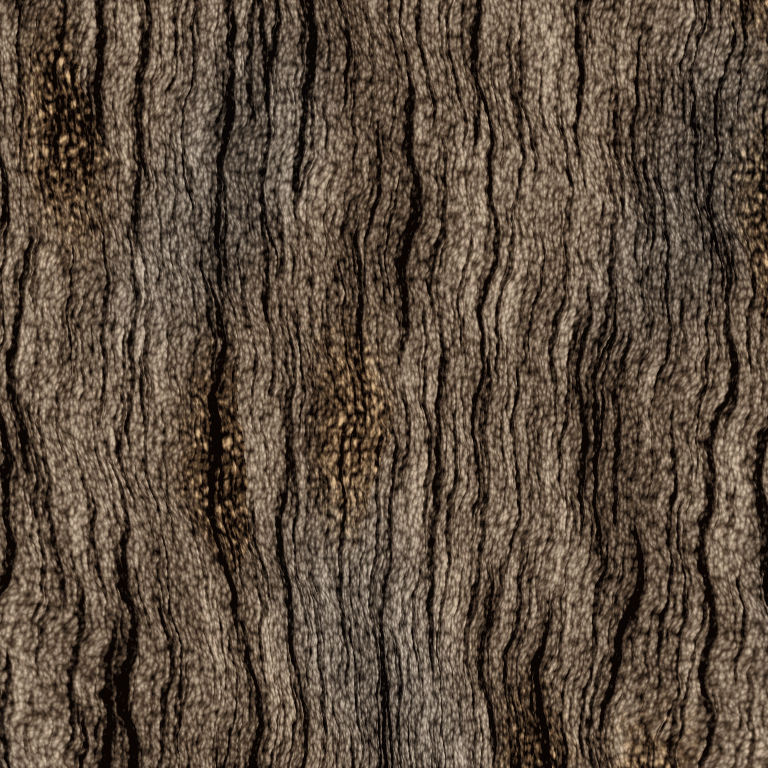
Write a WebGL 2 fragment shader that draws this texture.

```glsl
#version 300 es
precision highp float;
// Weathered tree bark: vertical fibres, tapered cracks and crumbling patches.

uniform vec2 u_resolution;
out vec4 fragColor;

vec2 hash2(vec2 p) {
  return fract(sin(vec2(dot(p, vec2(127.1, 311.7)), dot(p, vec2(269.5, 183.3)))) * 43758.5);
}

// Cellular noise: x = nearest distance, y = gap to the second nearest, z = cell id.
vec3 cellular(vec2 p) {
  vec2 base = floor(p);
  float nearest = 9.0, second = 9.0, id = 0.0;
  for (int j = -1; j <= 1; j++) {
    for (int i = -1; i <= 1; i++) {
      vec2 cell = base + vec2(i, j);
      vec2 seed = hash2(cell);
      float dist = length(cell + seed - p);
      if (dist < nearest) {
        second = nearest;
        nearest = dist;
        id = fract(seed.x * 7.3 + seed.y * 13.7);
      } else {
        second = min(second, dist);
      }
    }
  }
  return vec3(nearest, second - nearest, id);
}

// Scattered vertical slits, one per cell, tapering at both ends.
float cracks(vec2 p, float width, float feather) {
  vec2 base = floor(p);
  float depth = 0.0;
  for (int j = -1; j <= 1; j++) {
    for (int i = -1; i <= 1; i++) {
      vec2 cell = base + vec2(i, j);
      vec2 seed = hash2(cell);
      vec2 shape = hash2(cell + 71.3);
      vec2 d = p - cell - seed;
      d.x += 0.07 * sin(d.y * 5.0 + seed.x * 6.28) + 0.025 * sin(d.y * 17.0 + seed.y * 6.28);
      float taper = max(1.0 - abs(d.y) / (0.3 + 0.6 * shape.x), 0.0);
      float halfWidth = width * (0.2 + 0.8 * shape.y) * sqrt(taper);
      float slit = 1.0 - smoothstep(halfWidth * 0.4, halfWidth + feather, abs(d.x));
      depth = max(depth, slit * smoothstep(0.0, 0.3, taper));
    }
  }
  return depth;
}

// Dark brown through mid brown to pale tan.
vec3 barkColor(float tone) {
  vec3 shadow = vec3(0.10, 0.07, 0.05);
  vec3 wood = vec3(0.32, 0.25, 0.19);
  vec3 pale = vec3(0.70, 0.62, 0.53);
  vec3 low = mix(shadow, wood, clamp((tone - 0.2) / 0.274, -0.28, 1.0));
  return mix(low, pale, clamp((tone - 0.474) / 0.4, 0.0, 1.25));
}

void main() {
  vec2 uv = gl_FragCoord.xy / min(u_resolution.x, u_resolution.y);

  // Grain direction: gentle waves, with strands closing into a V low down.
  vec2 q = uv;
  q.x -= 0.05 * (1.0 - smoothstep(0.0, 0.65, uv.y)) * sin(6.28 * uv.x);
  q.x += 0.007 * sin(uv.y * 15.0 + uv.x * 9.0) + 0.003 * sin(uv.y * 41.0 + uv.x * 23.0);
  q.x += 0.001 * sin(uv.y * 120.0 + uv.x * 70.0);

  // Fine grain and long fibres.
  vec3 grain = cellular(q * vec2(180.0, 85.0));
  vec3 dust = cellular(q * vec2(285.0, 165.0) + 40.0);
  vec3 fibre = cellular(q * vec2(95.0, 17.0) + 11.0);
  vec3 strand = cellular(q * vec2(46.0, 4.5) + 23.0);
  float tone = 0.6;
  tone += 0.52 * (0.45 - grain.x) + 0.30 * (0.45 - dust.x);
  tone += 0.20 * (fibre.y - 0.3) + 0.18 * (strand.y - 0.3);
  tone += 0.13 * (strand.z - 0.5) * smoothstep(0.0, 0.2, strand.y);

  // Broad light and shade across the trunk.
  float sway = sin(uv.x * 13.0 + 1.4 * sin(uv.y * 4.0 + 1.0));
  tone += 0.045 * sway + 0.04 * sin(uv.x * 33.0 + uv.y * 4.0 + 2.0 * sin(uv.y * 6.0));
  tone += 0.03 * sin(uv.y * 11.0 + 3.0 * sin(uv.x * 8.0));

  // Crumbling patches and bare pale plates.
  vec3 lump = cellular(q * vec2(80.0, 58.0) + 5.0);
  vec3 plate = cellular(q * vec2(7.0, 2.7) + 0.03 * lump.x + 3.0);
  float core = 1.0 - smoothstep(0.1, 0.55, plate.x + 0.25 * (lump.x - 0.45));
  float crumble = core * smoothstep(0.74, 0.78, plate.z);
  float bare = core * (1.0 - smoothstep(0.14, 0.18, plate.z));
  tone += crumble * (0.75 * (lump.y - 0.3) - 0.13) + bare * 0.11;

  // Cracks at three sizes, with edges frayed by the fibres.
  vec2 frayed = q + vec2(0.004 * (fibre.x - 0.45) + 0.003 * (grain.x - 0.45), 0.0);
  float deep = cracks(frayed * vec2(9.0, 2.3), 0.075, 0.016);
  float gloom = cracks(q * vec2(9.0, 2.3), 0.08, 0.16);
  float split = cracks(frayed * vec2(22.0, 4.0) + 31.0, 0.1, 0.035);
  float nick = cracks(frayed * vec2(48.0, 9.0) + 57.0, 0.12, 0.07);
  tone -= 0.45 * deep + 0.1 * gloom + 0.38 * split * (1.0 - deep);
  tone -= 0.22 * nick * (1.0 - max(deep, split));

  // Grey weathering in places, warmer wood where the bark crumbles.
  vec3 color = barkColor(tone);
  float grey = dot(color, vec3(0.3, 0.59, 0.11));
  float weather = smoothstep(0.1, 1.0, sin(uv.x * 10.0 + 5.5 + sin(uv.y * 5.0)) * sin(uv.y * 5.0 + 4.0));
  color = mix(color, vec3(grey) * vec3(1.04, 1.0, 0.95), 0.4 * weather);
  color *= mix(vec3(1.0), vec3(1.06, 0.99, 0.86), crumble);
  fragColor = vec4(clamp(color, 0.0, 1.0), 1.0);
}
```
